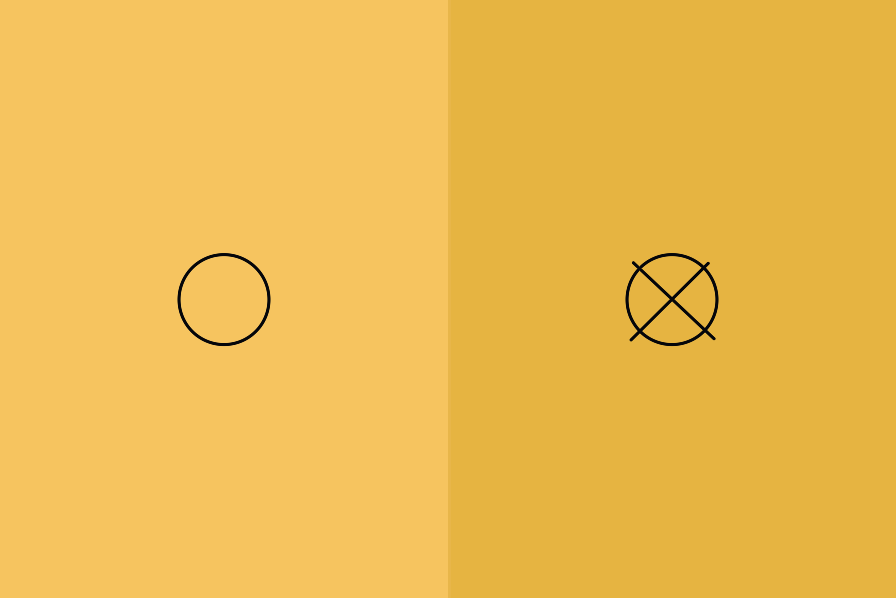
A WebGL 1 fragment shader for this background:

```glsl
precision highp float;
// Two amber panels side by side: an outlined ring on the left, a crossed ring on the right.

uniform vec2 u_resolution;

float segmentDistance(vec2 p, vec2 a, vec2 b) {
  vec2 ab = b - a;
  return length(p - a - ab * clamp(dot(p - a, ab) / dot(ab, ab), 0.0, 1.0));
}

float ringDistance(vec2 p, float radius) {
  return abs(length(p) - radius);
}

void main() {
  // Centred coordinates, one unit per canvas height
  vec2 p = (gl_FragCoord.xy - 0.5 * u_resolution) / u_resolution.y;
  float pixel = 1.0 / u_resolution.y;
  float quarter = 0.25 * u_resolution.x / u_resolution.y;

  // Panels with a thin, slightly lighter seam
  vec3 lightAmber = vec3(0.965, 0.769, 0.373);
  vec3 seamAmber = vec3(0.91, 0.715, 0.29);
  vec3 deepAmber = vec3(0.902, 0.706, 0.255);
  vec3 color = mix(lightAmber, seamAmber, smoothstep(-0.5 * pixel, 0.5 * pixel, p.x));
  color = mix(color, deepAmber, smoothstep(-0.5 * pixel, 0.5 * pixel, p.x - 0.005));

  // One ring centred in each panel
  vec2 q = vec2(abs(p.x) - quarter, p.y + 0.001);
  float stroke = ringDistance(q, 0.0752);

  // Round-ended cross over the right ring
  if (p.x > 0.0) {
    stroke = min(stroke, segmentDistance(q, vec2(-0.0645, 0.0615), vec2(0.0703, -0.0654)));
    stroke = min(stroke, segmentDistance(q, vec2(0.0605, 0.0606), vec2(-0.0684, -0.0674)));
  }

  float ink = 1.0 - smoothstep(-0.5 * pixel, 0.5 * pixel, stroke - 0.0026);
  gl_FragColor = vec4(mix(color, vec3(0.02, 0.025, 0.04), ink), 1.0);
}
```
